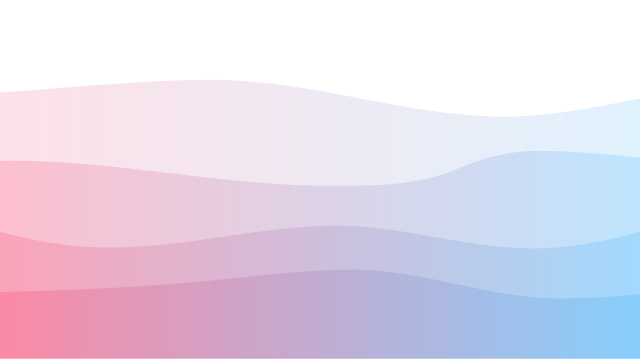
A Shadertoy shader for this background:

```glsl
// Four translucent layered waves on white, shading from rose on the left to sky blue on the right.

#define ROSE vec3(0.98, 0.54, 0.65)
#define SKY vec3(0.53, 0.81, 0.99)
#define PAPER vec3(1.0)
#define LAYER_TINTS vec4(0.26, 0.54, 0.78, 1.0)
#define STREAK_COUNT 34.0
#define STREAK_STRENGTH 0.022
#define BASE_MARGIN 0.0035

// One-dimensional gradient noise, about -0.5 to 0.5
float slopeAt(float cell) {
    return fract(sin(cell * 127.1) * 437.58) * 2.0 - 1.0;
}

float gradientNoise(float x) {
    float cell = floor(x);
    float f = x - cell;
    float fade = f * f * f * (f * (f * 6.0 - 15.0) + 10.0);
    return mix(slopeAt(cell) * f, slopeAt(cell + 1.0) * (f - 1.0), fade);
}

// Cubic arc between two anchors, each holding (x, height, slope)
float arc(vec3 a, vec3 b, float x) {
    float span = b.x - a.x;
    float t = clamp((x - a.x) / span, 0.0, 1.0);
    float s = 1.0 - t;
    float blend = t * t * (3.0 - 2.0 * t);
    return mix(a.y, b.y, blend) + span * t * s * (a.z * s - b.z * t);
}

// Smooth crest line: sloped ends at both sides, three anchors between
float crest(vec2 left, vec3 b, vec3 c, vec3 d, vec2 right, float x) {
    if (x < b.x) return arc(vec3(0.0, left), b, x);
    if (x < c.x) return arc(b, c, x);
    if (x < d.x) return arc(c, d, x);
    return arc(d, vec3(1.0, right), x);
}

// Heights of the four crests, from the back layer to the front
vec4 crestHeights(float x) {
    vec4 h;
    h.x = crest(vec2(0.743, 0.12), vec3(0.332, 0.778, 0.0), vec3(0.553, 0.730, -0.34),
                vec3(0.788, 0.676, 0.0), vec2(0.727, 0.36), x);
    h.y = crest(vec2(0.553, 0.035), vec3(0.514, 0.484, 0.0), vec3(0.716, 0.532, 0.75),
                vec3(0.840, 0.581, 0.0), vec2(0.5625, -0.16), x);
    h.z = crest(vec2(0.3565, -0.5), vec3(0.172, 0.3125, 0.0), vec3(0.527, 0.373, 0.0),
                vec3(0.833, 0.310, 0.0), vec2(0.3565, 0.5), x);
    h.w = crest(vec2(0.189, 0.035), vec3(0.3125, 0.218, 0.16), vec3(0.553, 0.251, 0.0),
                vec3(0.872, 0.171, 0.0), vec2(0.183, 0.18), x);
    return h;
}

void mainImage(out vec4 fragColor, in vec2 fragCoord) {
    vec2 uv = fragCoord / iResolution.xy;
    float pixelsTall = iResolution.y;

    // Horizontal gradient with faint vertical streaks
    float streak = STREAK_STRENGTH * gradientNoise(uv.x * STREAK_COUNT);
    vec3 ink = mix(ROSE, SKY, clamp(uv.x + streak, 0.0, 1.0));

    // Each wave deepens the tint below its crest
    vec4 heights = crestHeights(uv.x);
    vec4 layerTints = LAYER_TINTS;
    float tint = 0.0;
    for (int i = 0; i < 4; i++) {
        float cover = clamp((heights[i] - uv.y) * pixelsTall + 0.5, 0.0, 1.0);
        tint = mix(tint, layerTints[i], cover);
    }

    // Thin bare strip along the base
    tint *= clamp((uv.y - BASE_MARGIN) * pixelsTall + 0.5, 0.0, 1.0);

    fragColor = vec4(mix(PAPER, ink, tint), 1.0);
}
```
